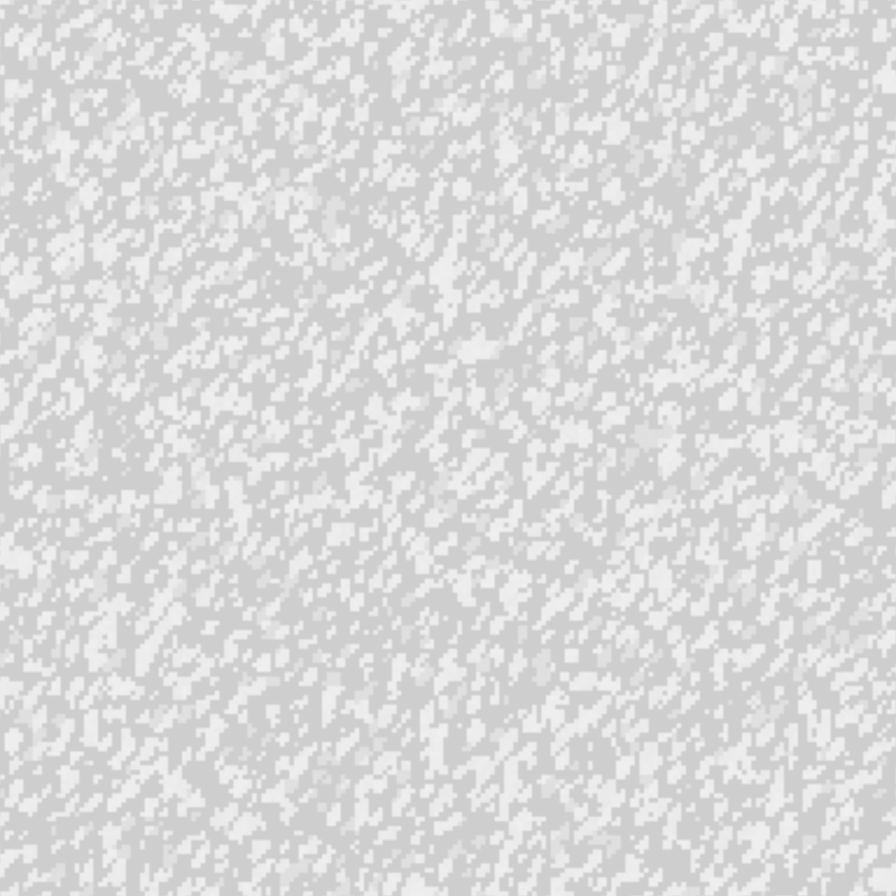
A Shadertoy shader for this texture:

```glsl
// Pale grey rough plaster: short slanted light flecks on a flat grey ground, in coarse soft cells.

const float CELLS = 192.0;                  // cells across the canvas
const float SLANT = 0.98;                   // direction of the flecks, radians
const vec2 FLECK_SPACING = vec2(5.0, 2.7);  // along and across, in cells
const vec2 FLECK_RADIUS = vec2(0.18, 0.56); // smallest and largest, in spacings
const float RAGGEDNESS = 0.16;              // roughness of the fleck outline
const float FAINT_SHARE = 0.18;             // share of dimmer flecks
const float EDGE_SOFTNESS = 0.38;           // half width of cell blending
const vec3 GROUND = vec3(0.806);
const vec3 LIGHT = vec3(0.940);

vec3 hash3(vec2 p) {
    vec3 q = fract(vec3(p.xyx) * vec3(0.1031, 0.1030, 0.0973));
    q += dot(q, q.yxz + 33.33);
    return fract((q.xxy + q.yzz) * q.zyx);
}

// Cellular noise in slanted, stretched space: brightest fleck over one cell.
float fleckLight(vec2 cell) {
    vec2 dir = vec2(cos(SLANT), sin(SLANT));
    vec2 p = vec2(dot(cell, dir), dot(cell, vec2(-dir.y, dir.x))) / FLECK_SPACING;
    vec2 home = floor(p);
    vec3 grit = hash3(cell + 71.0);
    float light = 0.0;
    for (int y = -1; y <= 1; y++) {
        for (int x = -1; x <= 1; x++) {
            vec2 site = home + vec2(x, y);
            vec3 place = hash3(site + 311.0);
            vec3 kind = hash3(site + 547.0);
            float radius = mix(FLECK_RADIUS.x, FLECK_RADIUS.y, place.z);
            float dist = length(p - site - place.xy) + RAGGEDNESS * (grit.x - 0.5);
            float level = kind.x < FAINT_SHARE ? 0.55 : mix(0.88, 1.0, kind.y);
            light = max(light, level * step(dist, radius));
        }
    }
    return light * mix(0.9, 1.0, grit.y);
}

void mainImage(out vec4 fragColor, in vec2 fragCoord) {
    vec2 grid = fragCoord / iResolution.y * CELLS - 0.5;
    vec2 cell = floor(grid);

    // Blend the four nearest cells with softened borders.
    vec2 blend = smoothstep(0.5 - EDGE_SOFTNESS, 0.5 + EDGE_SOFTNESS, grid - cell);
    float lower = mix(fleckLight(cell), fleckLight(cell + vec2(1, 0)), blend.x);
    float upper = mix(fleckLight(cell + vec2(0, 1)), fleckLight(cell + vec2(1, 1)), blend.x);

    fragColor = vec4(mix(GROUND, LIGHT, mix(lower, upper, blend.y)), 1.0);
}
```
